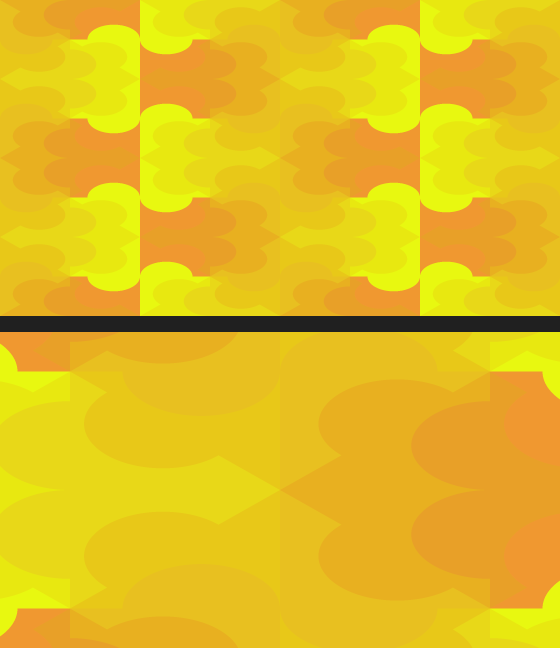
Top, the full canvas; bottom, a detail of the centre.
Write a Shadertoy shader that draws this pattern.

```glsl
// Interlocking eight-colour pinwheels in a mirrored 4 x 4 grid of cells.
// Each cell steps the polar angle into bands whose edges bulge as half circles;
// alternate cells are flipped so that the grid repeats twice each way.

#define CELLS 4.0          // cells per side, even so the mirrored grid tiles
#define BANDS 8.0          // colour steps around one pinwheel
#define LOBE_CENTRE 0.625  // lobe distance from the hub, in half cells
#define LOBE_RADIUS 0.375  // lobe size, in half cells
#define SAMPLES 4          // antialiasing samples per axis
#define TAU 6.2831853

// Orange to lemon, in order around the hub
const vec3 PALETTE[8] = vec3[8](
    vec3(240, 152, 48), vec3(232, 160, 40), vec3(232, 176, 32), vec3(232, 192, 32),
    vec3(232, 200, 24), vec3(232, 216, 24), vec3(232, 232, 16), vec3(232, 248, 16));

// Angle by which a half-circle lobe leans off its spoke at distance r
float lobeAngle(float r) {
    float c = LOBE_CENTRE;
    float cosine = (r * r + c * c - LOBE_RADIUS * LOBE_RADIUS) / (2.0 * c * max(r, 1e-4));
    return acos(clamp(cosine, -1.0, 1.0));
}

// Local position in -1..1, mirrored by the parity of the cell
vec2 mirroredCell(vec2 uv) {
    vec2 grid = uv * CELLS;
    vec2 id = floor(grid);
    vec2 p = 2.0 * fract(grid) - 1.0;
    float flipX = mod(id.x, 2.0);
    float flipY = 1.0 - mod(id.x + id.y, 2.0);
    return p * (1.0 - 2.0 * vec2(flipX, flipY));
}

vec3 pinwheel(vec2 uv) {
    vec2 p = mirroredCell(uv);
    float angle = atan(p.y, p.x) - lobeAngle(length(p));
    float band = floor(BANDS * fract(angle / TAU));
    return PALETTE[int(min(band, BANDS - 1.0))] / 255.0;
}

void mainImage(out vec4 fragColor, in vec2 fragCoord) {
    // Average a small grid of samples around the pixel centre
    vec3 sum = vec3(0.0);
    for (int j = 0; j < SAMPLES; j++) {
        for (int i = 0; i < SAMPLES; i++) {
            vec2 offset = (vec2(i, j) + 0.5) / float(SAMPLES) - 0.5;
            sum += pinwheel((fragCoord + offset) / iResolution.xy);
        }
    }
    fragColor = vec4(sum / float(SAMPLES * SAMPLES), 1.0);
}
```
